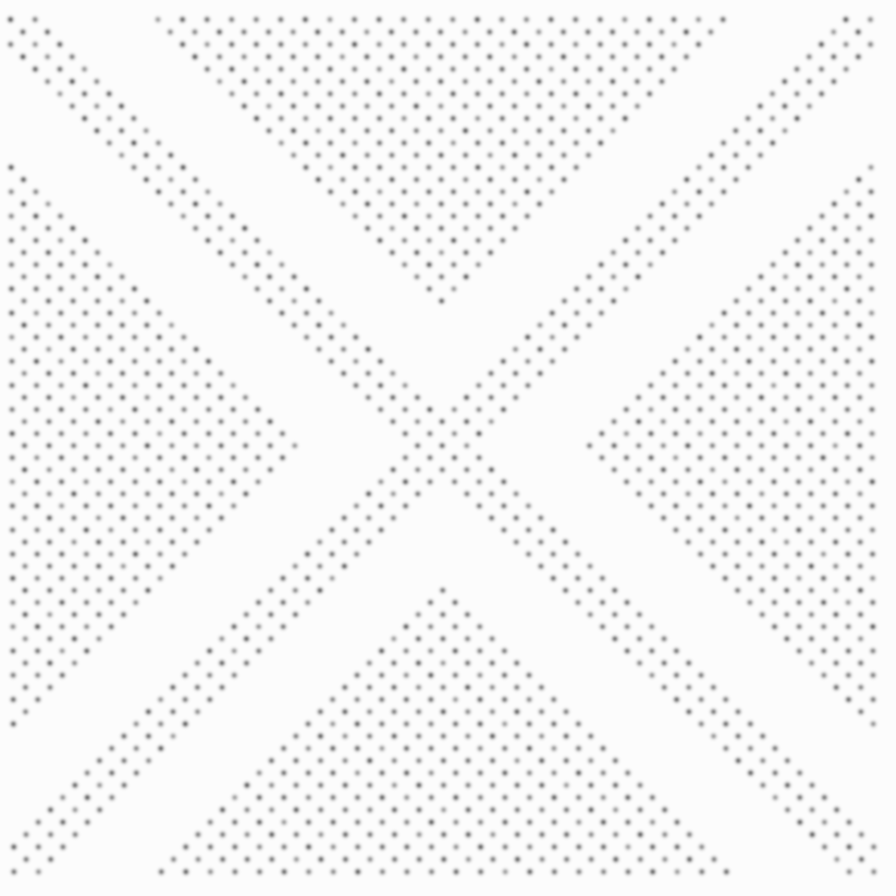
Reproduce this pattern procedurally as a WebGL 2 fragment shader.

```glsl
#version 300 es
precision highp float;

uniform vec2 u_resolution;
out vec4 fragColor;

// Nearest point of a staggered grid: integer pairs with an even sum
vec2 nearestDot(vec2 g) {
    vec2 diagonal = floor(0.5 * vec2(g.x + g.y, g.x - g.y) + 0.5);
    return vec2(diagonal.x + diagonal.y, diagonal.x - diagonal.y);
}

// Diagonal bands and four triangles, inside a square border
float dotMask(vec2 id) {
    vec2 a = abs(id);
    float fromDiagonal = abs(a.x - a.y);
    float shape = max(step(fromDiagonal, 2.5), step(11.5, fromDiagonal));
    return shape * step(max(a.x, a.y), 35.5);
}

// Uneven ink from layered sines
float inkStrength(vec2 id) {
    return 0.42 + 0.06 * sin(dot(id, vec2(2.3, 1.1)))
                + 0.05 * sin(dot(id, vec2(1.3, -3.7)) + 1.0);
}

void main() {
    vec2 uv = gl_FragCoord.xy / u_resolution;

    // Grid coordinates with a slight slant and vertical stretch
    vec2 p = uv - vec2(0.4935, 0.5026);
    p.x += 0.004 * p.y;
    vec2 grid = p / vec2(0.01371, 0.01344);
    grid.y *= 1.0 - 8.7e-6 * grid.y * grid.y;

    // Soft round dots
    vec2 id = nearestDot(grid);
    vec2 offset = (grid - id) / 0.243;
    float ink = dotMask(id) * inkStrength(id) * exp(-dot(offset, offset));

    fragColor = vec4(vec3(0.99 - ink), 1.0);
}
```
